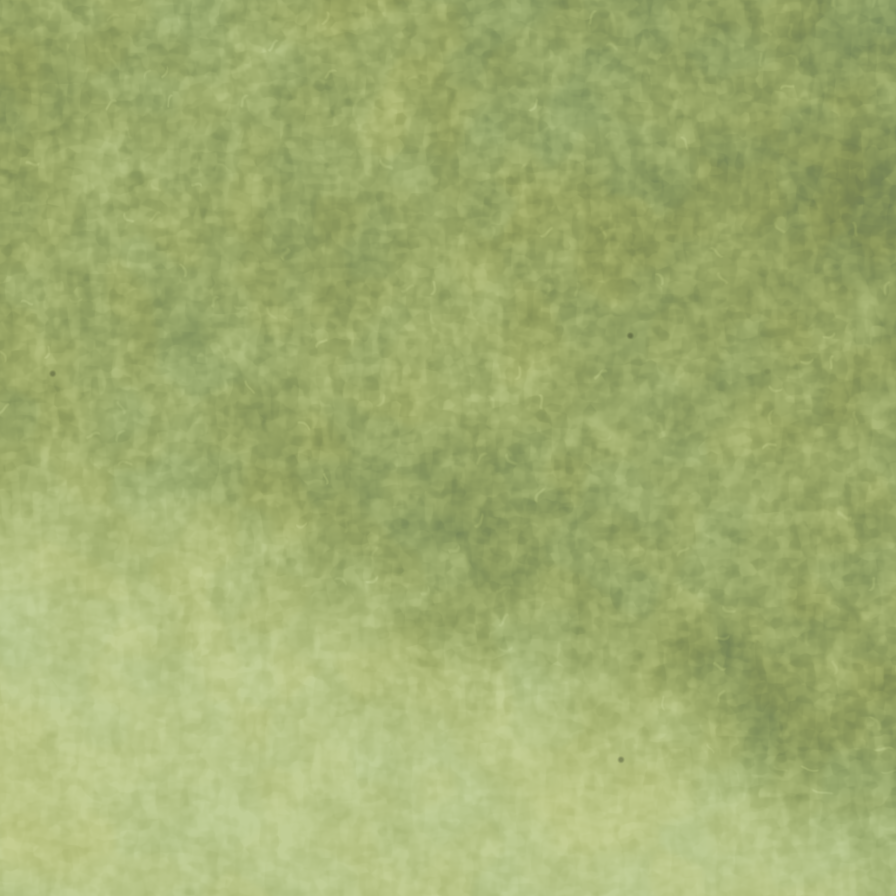
Write a three.js fragment shader that draws this texture.

```glsl
varying vec2 vUv;

vec3 hash3(vec2 p) {
  vec3 q = fract(p.xyx * vec3(0.1031, 0.1030, 0.0973));
  q += dot(q, q.yxz + 33.33);
  return fract((q.xxy + q.yzz) * q.zyx);
}

// Smooth cellular noise: jittered points blend their random values, about -0.5 to 0.5
float cellNoise(vec2 p) {
  vec2 cell = floor(p);
  float sum = 0.0;
  float total = 0.0;
  for (int j = -1; j <= 1; j++) {
    for (int i = -1; i <= 1; i++) {
      vec2 id = cell + vec2(float(i), float(j));
      vec3 h = hash3(id);
      vec2 d = id + h.xy - p;
      float weight = exp(-7.0 * dot(d, d));
      sum += weight * h.z;
      total += weight;
    }
  }
  return sum / total - 0.5;
}

// Mottling from large clouds down to paper grain
float mottle(vec2 p) {
  float sum = 0.0;
  float scale = 6.0;
  float amount = 0.20;
  for (int i = 0; i < 5; i++) {
    sum += amount * cellNoise(p * scale + 17.3 * float(i));
    p = mat2(0.8, 0.6, -0.6, 0.8) * p;
    scale *= 2.05;
    amount *= 1.1;
  }
  return sum;
}

// Tiny pale threads, in few of the cells
float fibres(vec2 p) {
  vec3 h = hash3(floor(p) + 91.0);
  float angle = 6.2832 * h.z;
  vec2 d = fract(p) - 0.35 - 0.3 * h.xy;
  d = mat2(cos(angle), sin(angle), -sin(angle), cos(angle)) * d;
  d.y += 0.06 * sin(d.x * 9.0 + 6.0 * h.x);
  d.x -= clamp(d.x, -0.2, 0.2);
  return (1.0 - smoothstep(0.0, 0.1, length(d))) * smoothstep(0.75, 1.0, h.y);
}

// Rare dark specks
float specks(vec2 p) {
  vec3 h = hash3(floor(p) + 43.0);
  float d = length(fract(p) - 0.2 - 0.6 * h.xy);
  return (1.0 - smoothstep(0.01, 0.045, d)) * smoothstep(0.95, 1.0, h.z);
}

void main() {
  vec2 p = vUv;
  vec2 warp = vec2(cellNoise(p * 4.0 + 7.0), cellNoise(p * 4.0 + 29.0));

  // Pale wash below a curved, ragged edge
  float height = p.y - (0.43 - 0.05 * p.x - 0.32 * p.x * p.x);
  height += 0.09 * warp.x + 0.07 * cellNoise(p * 11.0 + 3.0);
  float wash = 1.0 - smoothstep(-0.15, 0.08, height);
  float tone = mix(0.37, 0.98, wash);

  // Pigment pooled above the edge, at the right and in the upper corner
  tone -= 0.13 * exp(-pow((height - 0.10) / 0.08, 2.0)) * smoothstep(0.05, 0.4, p.x);
  vec2 pool = (p + 0.08 * warp - vec2(1.02, 0.76)) / vec2(0.25, 0.10);
  tone -= 0.42 * exp(-dot(pool, pool));
  tone -= 0.15 * smoothstep(0.8, 1.0, p.y) * smoothstep(0.3, 1.0, p.x);

  // Mottling and a faint woven grain, calmer in the wash
  float weave = cellNoise(p * vec2(135.0, 50.0)) + cellNoise(p * vec2(75.0, 140.0) + 60.0);
  float calm = 1.0 - 0.45 * wash;
  tone += calm * (mottle(p + 0.01 * warp) + 0.25 * weave);
  tone += 0.3 * fibres(p * 32.0 + 2.0 * warp) * (1.0 - wash);
  tone = clamp(tone, -0.35, 1.15);

  vec3 color = mix(vec3(0.53, 0.59, 0.36), vec3(0.73, 0.78, 0.54), tone);
  color.b -= 0.08 * tone * (1.0 - tone);

  // Slight drift between yellow and blue green
  float drift = 0.6 * cellNoise(p * 6.0 + 80.0) + 0.6 * cellNoise(p * 23.0 + 50.0);
  color += drift * vec3(-0.025, 0.0, 0.03);

  color = mix(color, vec3(0.22, 0.25, 0.15), 0.8 * specks(p * 9.0));
  gl_FragColor = vec4(color, 1.0);
}
```
